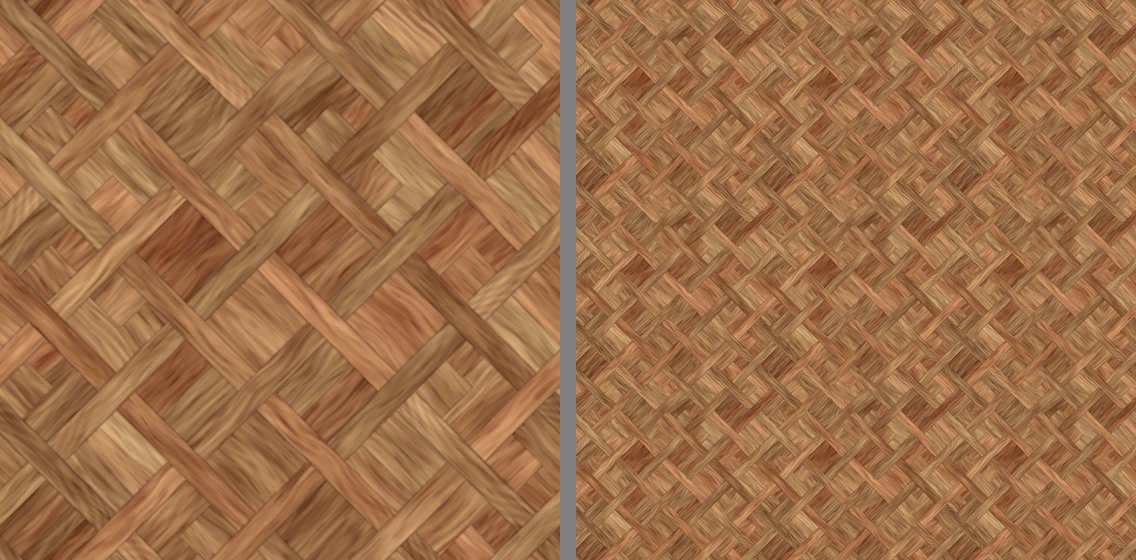
Left: one tile. Right: repeated 3 by 3.
Give the GLSL for this texture, as a WebGL 2 fragment shader.

```glsl
#version 300 es
precision highp float;

uniform vec2 u_resolution;
out vec4 outColor;

const float REPEATS = 4.0;               // weave repeats across and down
const float STRIP_HALF = 0.13;           // half width of a long strip
const float BLOCK_HALF = 0.5 - STRIP_HALF;
const vec2 WEAVE_CENTER = vec2(0.083, 0.926);
const vec3 DARK_WOOD = vec3(0.46, 0.265, 0.145);
const vec3 PALE_WOOD = vec3(0.83, 0.635, 0.445);

struct Piece {
    vec2 local;   // x runs along the grain, y across it
    float seed;
    float tone;   // 0 dark, 1 pale
    float edge;   // distance to the nearest seam
};

float hash(vec2 p, float seed) {
    vec3 q = fract(p.xyx * vec3(0.1031, 0.1030, 0.0973) + seed * 0.173);
    q += dot(q, q.yzx + 33.33);
    return fract((q.x + q.y) * q.z);
}

float noise(vec2 p, float seed) {
    vec2 i = floor(p), f = fract(p);
    f = f * f * (3.0 - 2.0 * f);
    float low = mix(hash(i, seed), hash(i + vec2(1, 0), seed), f.x);
    float high = mix(hash(i + vec2(0, 1), seed), hash(i + vec2(1, 1), seed), f.x);
    return mix(low, high, f.y);
}

// Lattice index that repeats with the canvas
vec2 wrapId(vec2 n) {
    return mod(vec2(n.x + n.y, n.x - n.y), 2.0 * REPEATS);
}

bool isOdd(vec2 n) {
    return mod(n.x + n.y, 2.0) > 0.5;
}

// Long strips, centred on lattice points and turned by parity
Piece stripPiece(vec2 q) {
    vec2 n = floor(q + 0.5), d = q - n;
    bool odd = isOdd(n);
    bool onX = abs(d.x) < STRIP_HALF, onY = abs(d.y) < STRIP_HALF;
    bool alongY = (onX && onY) ? !odd : onX;
    if (alongY == odd) n += alongY ? vec2(0.0, sign(d.y)) : vec2(sign(d.x), 0.0);
    vec2 local = alongY ? (q - n).yx : q - n;
    vec2 gap = vec2(1.0 - STRIP_HALF, STRIP_HALF) - abs(local);
    vec2 id = wrapId(n);
    float tone = 0.50 + 0.34 * (hash(id, 3.0) - 0.5);
    return Piece(local, 40.0 * hash(id, 1.0), tone, min(gap.x, gap.y));
}

// Square blocks, cut into planks, some with a crosswise corner inlay
Piece blockPiece(vec2 cell, vec2 f) {
    vec2 id = wrapId(cell);
    bool odd = isOdd(cell);
    vec2 local = odd ? f : f.yx;
    vec2 gap = BLOCK_HALF - abs(local);
    float edge = min(gap.x, gap.y);
    float seed = 40.0 * hash(id, 11.0);
    float tone = (odd ? 0.38 : 0.58) + 0.28 * (hash(id, 12.0) - 0.5);

    vec2 flip = vec2(hash(id, 13.0) < 0.5 ? -1.0 : 1.0, hash(id, 14.0) < 0.5 ? -1.0 : 1.0);
    vec2 inlay = local * flip + vec2(0.08, 0.02);
    float inlayEdge = min(inlay.x, inlay.y);
    if (hash(id, 15.0) > 0.58 && inlayEdge > 0.0)
        return Piece(local.yx, seed + 7.0, mix(tone, 0.52, 0.6), min(edge, inlayEdge));

    float count = 1.0 + floor(3.99 * hash(id, 16.0));
    float lane = (local.y / BLOCK_HALF + 1.0) * 0.5 * count;
    float plank = floor(lane);
    float laneGap = min(fract(lane), 1.0 - fract(lane)) * 2.0 * BLOCK_HALF / count;
    tone += 0.32 * (hash(id + plank, 17.0) - 0.5);
    return Piece(local, seed + 3.0 * plank, tone, min(edge, laneGap + 0.006));
}

// Streaks, growth rings and pores, roughly centred on zero
float woodGrain(vec2 p, float seed) {
    p.y += 0.07 * (noise(p * vec2(2.5, 4.0), seed) - 0.5);
    float broad = noise(p * vec2(1.6, 9.0) + 20.0, seed + 1.0) - 0.5;
    float streak = noise(p * vec2(3.0, 24.0) + 40.0, seed + 2.0) - 0.5;
    float fine = noise(p * vec2(7.0, 52.0) + 60.0, seed + 4.0) - 0.5;
    float bend = p.y + 0.9 * p.x * p.x * (hash(vec2(seed), 5.0) - 0.5);
    float rings = sin(70.0 * bend + 5.0 * noise(p * vec2(3.0, 6.0), seed + 6.0));
    float ringAmount = 0.09 * smoothstep(0.35, 0.9, hash(vec2(seed), 8.0));
    float pores = smoothstep(0.62, 0.92, noise(p * vec2(5.0, 38.0) + 80.0, seed + 9.0));
    return 0.48 * broad + 0.36 * streak + 0.22 * fine + ringAmount * rings - 0.20 * pores + 0.02;
}

vec3 parquet(vec2 uv) {
    vec2 p = (uv - WEAVE_CENTER) * REPEATS;
    vec2 q = vec2(p.x + p.y, p.x - p.y);
    vec2 cell = floor(q), f = q - cell - 0.5;
    bool inBlock = max(abs(f.x), abs(f.y)) < BLOCK_HALF;
    Piece piece;
    if (inBlock) piece = blockPiece(cell, f);
    else piece = stripPiece(q);

    float tone = piece.tone + woodGrain(piece.local, piece.seed);
    vec3 color = mix(DARK_WOOD, PALE_WOOD, clamp(tone, -0.1, 1.08));
    color += (hash(vec2(piece.seed), 21.0) - 0.5) * vec3(0.035, -0.025, -0.02);
    return color * mix(0.83, 1.0, smoothstep(0.0, 0.022, piece.edge));
}

void main() {
    // Average a small grid of samples to smooth every edge
    vec3 sum = vec3(0.0);
    for (int i = 0; i < 9; i++) {
        vec2 offset = (vec2(i % 3, i / 3) - 1.0) * 0.4;
        sum += parquet((gl_FragCoord.xy + offset) / u_resolution);
    }
    outColor = vec4(sum / 9.0, 1.0);
}
```
